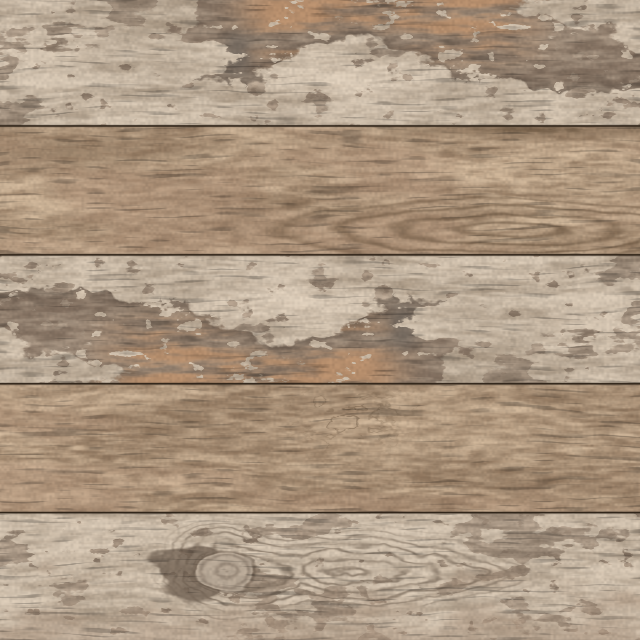
Give the GLSL for this texture, as a Shadertoy shader.

```glsl
// Five horizontal wood planks split by thin dark seams: two plain brown boards,
// two boards of peeling whitewash over orange wood (one is the other turned by
// half a turn) and one knotted board. Stretched value noise makes the grain.

float hash(vec2 p) {
    vec3 q = fract(p.xyx * 0.1031);
    q += dot(q, q.yzx + 33.33);
    return fract((q.x + q.y) * q.z);
}

float noise(vec2 p) {
    vec2 i = floor(p), f = fract(p);
    f = f * f * (3.0 - 2.0 * f);
    return mix(mix(hash(i), hash(i + vec2(1, 0)), f.x),
               mix(hash(i + vec2(0, 1)), hash(i + vec2(1, 1)), f.x), f.y);
}

float fbm(vec2 p) {
    float sum = 0.0, amp = 0.533;
    for (int i = 0; i < 4; i++) {
        sum += amp * noise(p);
        p = p * 2.03 + 17.3;
        amp *= 0.5;
    }
    return sum;
}

// Soft elliptical spot
float spot(vec2 p, vec2 centre, vec2 radius) {
    vec2 d = (p - centre) / radius;
    return exp(-dot(d, d));
}

// Thin growth lines, one per unit of t
float growthLine(float t) {
    return pow(0.5 + 0.5 * cos(6.2832 * t), 3.0);
}

// Brown board; the upper one carries a cathedral figure
vec3 plainBoard(vec2 uv, vec2 p, float fibre, float upper) {
    float broad = fbm(p * vec2(2.5, 22.0));
    vec3 col = mix(vec3(0.53, 0.435, 0.345), vec3(0.81, 0.715, 0.605),
                   smoothstep(0.22, 0.76, 0.3 * broad + 0.7 * fibre));
    col = mix(col, vec3(0.67, 0.55, 0.455), 0.4 * smoothstep(0.45, 0.65, fbm(p * vec2(3.0, 12.0) + 40.0)));

    vec2 d = (uv - vec2(0.79, 0.2)) / vec2(0.33, 0.23);
    float r = length(d) + 0.35 * (fbm(p * vec2(7.0, 25.0)) - 0.5);
    float figure = growthLine(r * 4.0) * (1.0 - smoothstep(0.8, 1.4, r));
    float streak = spot(uv, vec2(0.85, 0.97), vec2(0.2, 0.04)) + 0.4 * spot(uv, vec2(0.1, 0.8), vec2(0.18, 0.1));
    float stain = upper * (0.45 * figure + 0.8 * streak * smoothstep(0.35, 0.6, fibre));

    // Faint crackle on the lower board
    float crackle = 1.0 - smoothstep(0.0, 0.06, abs(fbm(p * vec2(30.0, 55.0)) - 0.5));
    stain += (1.0 - upper) * 0.4 * crackle * spot(uv, vec2(0.55, 0.75), vec2(0.08, 0.25));
    return mix(col, vec3(0.38, 0.30, 0.22), clamp(stain, 0.0, 0.8));
}

// Pale, scratched whitewash with worn grey patches and small chips
vec3 whitewash(vec2 p, float fibre, float chips, float cover) {
    vec3 wood = mix(vec3(0.49, 0.425, 0.365), vec3(0.68, 0.605, 0.53), smoothstep(0.28, 0.72, fibre));
    vec3 paint = mix(vec3(0.615, 0.55, 0.475), vec3(0.825, 0.765, 0.69),
                     smoothstep(0.2, 0.7, 0.65 * fibre + 0.35 * fbm(p * vec2(6.0, 14.0))));
    float worn = fbm(p * vec2(10.0, 22.0) + 9.0) + 0.35 * (chips - 0.5) + 0.25 * (fibre - 0.5);
    return mix(wood, paint, (0.25 + 0.75 * smoothstep(0.36, 0.40, worn + cover)) * smoothstep(0.22, 0.30, chips));
}

// Whitewash peeled along a ragged line above bare orange and grey wood
vec3 peeledBoard(vec2 uv, vec2 p, float fibre, float chips) {
    float rag = 0.6 * fbm(p * vec2(13.0, 26.0)) + 0.4 * chips - 0.5;
    float dip = spot(uv, vec2(0.42, uv.y), vec2(uv.x < 0.42 ? 0.09 : 0.14, 1.0));
    float depth = 0.68 - 0.43 * dip - uv.y + 0.5 * rag;
    float bare = smoothstep(-0.02, 0.02, depth) * (1.0 - smoothstep(0.67, 0.69, uv.x + 0.4 * rag));
    bare *= smoothstep(-0.01, 0.01, max(uv.x - 0.15, (uv.y - 0.35) * 0.4) + 0.3 * rag);
    bare *= 1.0 - smoothstep(0.66, 0.72, chips);

    float pale = spot(uv, vec2(0.43, 0.58), vec2(0.13, 0.25));
    vec3 col = whitewash(p, fibre, chips, 0.02 + 0.2 * pale) + 0.03 * pale;
    float orange = smoothstep(0.11, 0.24, uv.x) * (1.0 - smoothstep(0.56, 0.68, uv.x))
                 * (1.0 - smoothstep(0.25, 0.65, uv.y + rag * 0.5));
    vec3 wood = mix(vec3(0.49, 0.42, 0.36), vec3(0.63, 0.56, 0.49), smoothstep(0.28, 0.72, fibre));
    float streaks = smoothstep(0.38, 0.62, 0.5 * fibre + 0.5 * fbm(p * vec2(5.0, 45.0) + 3.0));
    wood = mix(wood, vec3(0.73, 0.555, 0.41), 0.8 * orange * streaks);
    wood *= 1.0 - 0.13 * (1.0 - smoothstep(0.0, 0.13, depth));
    wood = mix(wood, vec3(0.41, 0.38, 0.35), 0.75 * spot(uv, vec2(0.63, 0.44), vec2(0.025, 0.2)));
    return mix(col, wood, bare);
}

// Whitewashed board whose grain bends round a knot and a smaller eye
vec3 knottedBoard(vec2 uv, vec2 p, float fibre, float chips) {
    float warp = fbm(p * vec2(12.0, 30.0)) - 0.5;
    vec2 d = (uv - vec2(0.355, 0.54)) * vec2(1.0, 0.2);
    float core = length(d / vec2(0.052, 0.035)) + 0.8 * warp;
    float r = length(d * vec2(d.x > 0.0 ? 0.32 : 0.75, 1.0));
    r = min(r, length((uv - vec2(0.56, 0.54)) * vec2(0.25, 0.2)) + 0.012) + 0.03 * warp;

    vec3 col = whitewash(p, fibre, chips, 0.05 - 0.2 * spot(uv, vec2(0.92, 0.74), vec2(0.06, 0.12)));
    col = mix(col, vec3(0.64, 0.55, 0.47), 0.45 * (1.0 - smoothstep(0.1, 0.5, uv.y + warp)));
    float rings = growthLine(r * 95.0) * (1.0 - smoothstep(0.05, 0.1, r));
    col = mix(col, vec3(0.43, 0.37, 0.31), 0.6 * rings * smoothstep(0.25, 0.6, fibre));
    float shade = smoothstep(0.4, 0.55, spot(uv, vec2(0.30, 0.56), vec2(0.055, 0.22)) + warp);
    col = mix(col, vec3(0.42, 0.36, 0.305), 0.75 * shade);
    vec3 heart = mix(vec3(0.73, 0.67, 0.60), vec3(0.56, 0.50, 0.44), 0.6 * growthLine(core * 2.5) + 0.3 * fibre);
    col = mix(col, heart, 1.0 - smoothstep(0.92, 1.0, core));
    return mix(col, vec3(0.40, 0.34, 0.285), 0.5 * (1.0 - smoothstep(0.0, 0.1, abs(core - 1.0))));
}

void mainImage(out vec4 fragColor, in vec2 fragCoord) {
    vec2 pos = fragCoord / iResolution.xy;
    float y = (pos.y - 0.199) / 0.2014 + 1.0, row = floor(y);
    vec2 uv = vec2(pos.x, y - row);
    float seam = min(uv.y, 1.0 - uv.y) * 0.2014;
    if (row > 3.5) { uv = 1.0 - uv; row = 2.0; }

    // Fibres run along the board and sway gently
    vec2 p = vec2(uv.x, uv.y * 0.2) + row * vec2(3.7, 7.3);
    vec2 q = p + vec2(0.0, 0.025 * fbm(p * vec2(4.0, 9.0)));
    float fibre = 0.4 * fbm(q * vec2(6.0, 75.0)) + 0.35 * fbm(q * vec2(25.0, 130.0) + 5.0)
                + 0.25 * noise(q * vec2(45.0, 230.0));
    float chips = fbm(p * vec2(38.0, 65.0) + 2.0);
    vec3 col = row < 0.5 ? knottedBoard(uv, p, fibre, chips)
             : row == 2.0 ? peeledBoard(uv, p, fibre, chips) : plainBoard(uv, q, fibre, step(2.5, row));

    // Thin dark pores and fine speckle, then the seams
    col *= 1.0 - 0.2 * smoothstep(0.68, 0.95, noise(q * vec2(20.0, 270.0)));
    col *= 0.96 + 0.1 * noise(p * 240.0);
    float soft = 0.7 / iResolution.y;
    col *= 1.0 - 0.15 * (1.0 - smoothstep(0.001, 0.004, seam));
    col = mix(col, vec3(0.19, 0.145, 0.10), 1.0 - smoothstep(0.0012 - soft, 0.0012 + soft, seam));
    fragColor = vec4(col, 1.0);
}
```
